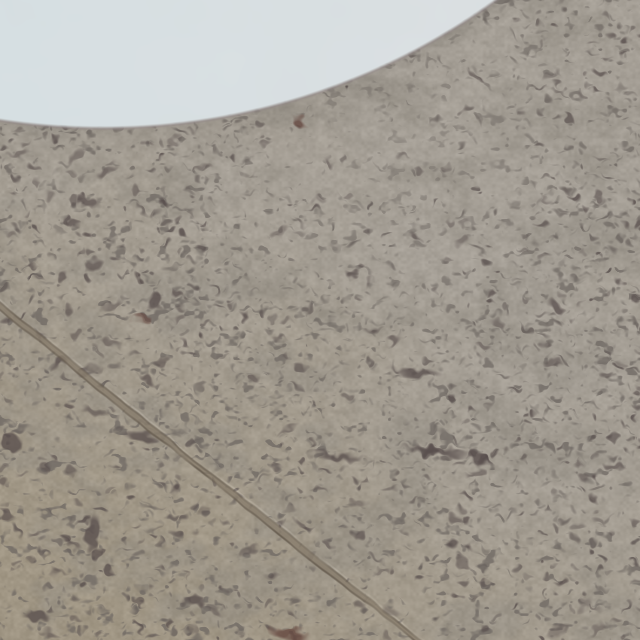
A WebGL 2 fragment shader for this texture:

```glsl
#version 300 es
precision highp float;
// Speckled beige stone with a pale round plate above and a diagonal seam below.
// Jittered cells scatter soft ragged flecks, and thresholded noise adds pits;
// the plate is a circle and the seam a nearly straight, unevenly worn line.

uniform vec2 u_resolution;
out vec4 fragColor;

const vec2 PLATE_CENTER = vec2(0.160, 1.847);
const float PLATE_RADIUS = 1.047;
const vec3 PLATE_COLOR = vec3(0.860, 0.875, 0.882);
const vec3 PLATE_RIM = vec3(0.58, 0.54, 0.54);
const vec3 STONE_GREY = vec3(0.652, 0.628, 0.592);
const vec3 STONE_TAN = vec3(0.628, 0.588, 0.515);
const vec3 STONE_SHADE = vec3(0.570, 0.548, 0.510);
const vec3 FLECK_DARK = vec3(0.335, 0.295, 0.290);
const vec3 FLECK_GREY = vec3(0.43, 0.405, 0.385);
const vec3 FLECK_RUST = vec3(0.38, 0.26, 0.23);
const vec3 SEAM_DARK = vec3(0.39, 0.35, 0.30);
const vec3 SEAM_FILL = vec3(0.53, 0.485, 0.42);
const float SEAM_HEIGHT = 0.520;
const float SEAM_SLOPE = -0.800;
const float SOFTNESS = 0.0022;

// Large flecks: center, then half size
const int MARK_COUNT = 12;
const vec4 MARKS[MARK_COUNT] = vec4[](
  vec4(0.243, 0.531, 0.011, 0.012), vec4(0.145, 0.165, 0.012, 0.024),
  vec4(0.452, 0.010, 0.027, 0.009), vec4(0.302, 0.061, 0.014, 0.008),
  vec4(0.018, 0.309, 0.015, 0.014), vec4(0.220, 0.318, 0.024, 0.007),
  vec4(0.527, 0.287, 0.033, 0.005), vec4(0.680, 0.295, 0.042, 0.006),
  vec4(0.748, 0.283, 0.016, 0.010), vec4(0.055, 0.038, 0.020, 0.010),
  vec4(0.466, 0.811, 0.010, 0.008), vec4(0.650, 0.418, 0.032, 0.005));

float hash(vec2 p) {
  return fract(sin(dot(p, vec2(127.1, 311.7))) * 43758.5453);
}

float noise(vec2 p) {
  vec2 i = floor(p), f = fract(p);
  f = f * f * (3.0 - 2.0 * f);
  return mix(mix(hash(i), hash(i + vec2(1, 0)), f.x),
             mix(hash(i + vec2(0, 1)), hash(i + vec2(1, 1)), f.x), f.y);
}

float fbm(vec2 p) {
  float sum = 0.0, weight = 0.5;
  for (int i = 0; i < 4; i++) {
    sum += weight * noise(p);
    p = p * 2.03 + 17.3;
    weight *= 0.5;
  }
  return sum / 0.9375;
}

// Coverage of one tilted ellipse
float fleck(vec2 d, vec2 size, float angle, float soft) {
  float c = cos(angle), s = sin(angle);
  d = vec2(c * d.x + s * d.y, c * d.y - s * d.x);
  float dist = (length(d / size) - 1.0) * min(size.x, size.y);
  return 1.0 - smoothstep(-soft, soft, dist);
}

// Scattered flecks: x is coverage, y is the random tint of the strongest one
vec2 scatter(vec2 p, float cells, float seed, float amount, float soft) {
  vec2 best = vec2(0.0), home = floor(p * cells);
  for (int j = -1; j <= 1; j++)
    for (int i = -1; i <= 1; i++) {
      vec2 id = home + vec2(i, j), key = id + seed;
      vec2 center = (id + vec2(hash(key), hash(key + 41.3))) / cells;
      float cluster = smoothstep(0.25, 0.75, fbm(center * 8.0 + seed));
      if (hash(key + 7.7) > amount * (0.15 + 1.7 * cluster)) continue;
      float big = hash(key + 13.1);
      vec2 size = vec2(0.14 + 0.26 * big * big, 0.09 + 0.09 * hash(key + 23.9)) / cells;
      float angle = (hash(key + 31.7) - 0.55) * 1.7;
      float cover = fleck(p - center, size, angle, soft) * (0.4 + 0.6 * hash(key + 53.2));
      if (cover > best.x) best = vec2(cover, hash(key + 61.9));
    }
  return best;
}

void main() {
  vec2 p = gl_FragCoord.xy / u_resolution;
  float soft = max(SOFTNESS, 0.8 / u_resolution.y);
  vec2 bend = vec2(noise(p * 95.0), noise(p * 95.0 + 50.0)) - 0.5;
  vec2 q = p + 0.013 * bend;

  // Stone ground: tan toward the lower left, grey elsewhere, faint stains
  float warmth = smoothstep(1.0, 0.05, p.x * 0.6 + p.y * 0.9);
  vec3 color = mix(STONE_GREY, STONE_TAN, clamp(warmth + 0.4 * (fbm(p * 4.0) - 0.5), 0.0, 1.0));
  color = mix(color, STONE_SHADE, 0.45 * smoothstep(0.42, 0.75, fbm(p * vec2(14.0, 22.0) + 4.0)));
  color += 0.07 * (fbm(p * vec2(70.0, 90.0)) - 0.5) + 0.04 * (noise(p * 210.0) - 0.5);

  // Ragged pits and three sizes of fleck, thinner in the pale patch by the plate
  vec2 away = p - vec2(0.62, 0.78);
  float calm = 1.0 - 0.5 * exp(-18.0 * dot(away, away));
  float ragged = 0.65 * noise(q * vec2(62.0, 95.0) + 9.0) + 0.35 * noise(p * vec2(130.0, 180.0));
  float pits = smoothstep(0.66, 0.84, ragged + 0.22 * (fbm(p * 9.0 + 30.0) - 0.5)) * calm;
  vec2 faint = scatter(q, 62.0, 3.0, 0.34 * calm, soft);
  vec2 medium = scatter(q, 40.0, 19.0, 0.50 * calm, soft);
  vec2 coarse = scatter(q, 25.0, 71.0, 0.26 * calm, soft * 1.2);
  color = mix(color, FLECK_GREY, 0.75 * pits);
  color = mix(color, FLECK_GREY, 0.65 * faint.x);
  color = mix(color, mix(FLECK_GREY, FLECK_DARK, medium.y), 0.85 * medium.x);
  color = mix(color, mix(FLECK_DARK, FLECK_RUST, step(0.96, coarse.y)), 0.75 * coarse.x);
  for (int i = 0; i < MARK_COUNT; i++) {
    float cover = fleck(q - MARKS[i].xy, MARKS[i].zw, -0.12, soft * 1.5);
    color = mix(color, i == 2 || i == 10 ? FLECK_RUST : FLECK_DARK, 0.75 * cover);
  }

  // Seam: worn fill between broken dark edges, with a pale chipped upper lip
  float across = (p.y - SEAM_HEIGHT - SEAM_SLOPE * p.x) / length(vec2(1.0, SEAM_SLOPE));
  across += 0.003 * (noise(vec2(p.x * 12.0, 2.0)) - 0.5) + 0.002 * (noise(vec2(p.x * 60.0, 4.0)) - 0.5);
  float halfWidth = 0.0028 + 0.0028 * noise(vec2(p.x * 13.0, 8.0));
  float lip = 1.0 - smoothstep(0.0, 0.003, abs(across - halfWidth - 0.003));
  color += 0.07 * lip * noise(vec2(p.x * 40.0, 5.0));
  color = mix(color, SEAM_FILL, 0.75 * (1.0 - smoothstep(-soft, soft, abs(across) - halfWidth)));
  float edge = 1.0 - smoothstep(0.0, 0.003, abs(abs(across) - halfWidth));
  float wear = 0.35 + 0.65 * noise(vec2(p.x * 32.0, sign(across) * 6.0));
  color = mix(color, SEAM_DARK, edge * wear * (across < 0.0 ? 0.85 : 0.65));

  // Plate with a thin blurred rim and a soft contact shade
  float plate = length(p - PLATE_CENTER) - PLATE_RADIUS;
  color *= 1.0 - 0.06 * exp(-max(plate, 0.0) * 45.0);
  color = mix(color, PLATE_RIM, 0.65 * (1.0 - smoothstep(0.0, 0.005, abs(plate))));
  vec3 glaze = PLATE_COLOR + vec3(-0.02, 0.0, 0.005) * (1.0 - p.x) + 0.010 * (fbm(p * 9.0) - 0.5);
  color = mix(glaze, color, smoothstep(-0.002 - soft, soft, plate));
  fragColor = vec4(color, 1.0);
}
```
